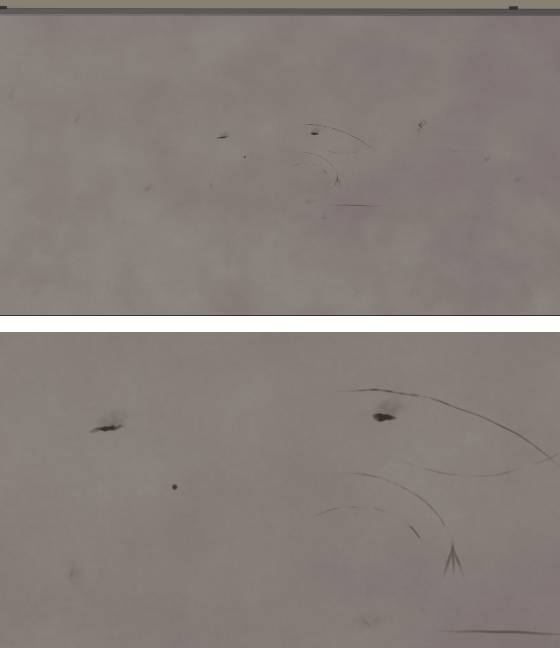
Top, the full canvas; bottom, a detail of the centre.
This texture is drawn by a WebGL 1 fragment shader. Its source:

```glsl
precision highp float;
uniform vec2 u_resolution;

const vec3 BOARD_WARM = vec3(0.542, 0.513, 0.490);
const vec3 BOARD_DIM = vec3(0.502, 0.459, 0.450);
const vec3 WALL = vec3(0.540, 0.498, 0.450);
const vec3 RAIL_LEFT = vec3(0.370, 0.352, 0.350);
const vec3 RAIL_RIGHT = vec3(0.335, 0.318, 0.322);
const vec3 INK = vec3(0.18, 0.15, 0.15);
const vec3 BROWN_INK = vec3(0.32, 0.26, 0.23);

vec2 hash2(vec2 p) {
  vec2 q = vec2(dot(p, vec2(127.1, 311.7)), dot(p, vec2(269.5, 183.3)));
  return fract(sin(q) * 43758.55);
}

float gradientDot(vec2 cell, vec2 corner, vec2 f) {
  return dot(hash2(cell + corner) * 2.0 - 1.0, f - corner);
}

float gradientNoise(vec2 p) {
  vec2 i = floor(p), f = fract(p);
  vec2 u = f * f * f * (f * (f * 6.0 - 15.0) + 10.0);
  vec2 e = vec2(1.0, 0.0);
  return mix(mix(gradientDot(i, e.yy, f), gradientDot(i, e.xy, f), u.x),
             mix(gradientDot(i, e.yx, f), gradientDot(i, e.xx, f), u.x), u.y);
}

float fbm(vec2 p) {
  float sum = 0.0, gain = 0.5;
  for (int i = 0; i < 5; i++) {
    sum += gain * gradientNoise(p);
    p = p * 2.03 + 17.3;
    gain *= 0.55;
  }
  return sum;
}

mat2 rotation(float a) {
  return mat2(cos(a), -sin(a), sin(a), cos(a));
}

float fill(float d, float soft) {
  return 1.0 - smoothstep(-soft, soft, d);
}

// Thin curved stroke, fading towards both ends
float arcStroke(vec2 p, vec2 centre, float radius, float middle, float halfSpan, float soft) {
  vec2 d = rotation(middle) * (p - centre);
  float along = abs(atan(d.y, d.x)) / halfSpan;
  return fill(abs(length(d) - radius) - 0.0006, soft) * (1.0 - smoothstep(0.6, 1.0, along));
}

// Tilted elliptical dab, also used for straight scratches
float dab(vec2 p, vec2 centre, vec2 size, float angle, float soft) {
  vec2 d = rotation(angle) * (p - centre);
  return fill((length(d / size) - 1.0) * min(size.x, size.y), soft);
}

float box(vec2 p, vec2 centre, vec2 size, float soft) {
  vec2 d = abs(p - centre) - size;
  return fill(max(d.x, d.y), soft);
}

vec3 boardSurface(vec2 p, float aspect) {
  float cloud = fbm(p * vec2(3.2, 4.0) + 4.0);
  float patches = fbm(p * 11.0 + 31.0);
  float light = 0.86 - 0.64 * p.x / aspect - 0.28 * (p.y - 0.5) + cloud * 1.2;
  vec3 c = mix(BOARD_DIM, BOARD_WARM, smoothstep(0.0, 1.0, light));
  float lowArea = 1.0 - smoothstep(0.1, 0.55, p.y);
  c += patches * (0.022 + 0.026 * lowArea);
  return c + gradientNoise(p * 75.0) * 0.008 + gradientNoise(p * 170.0) * 0.012;
}

// Faint rubbed spots with a small darker core
vec3 addSmudges(vec3 c, vec2 p, float aspect, float soft) {
  for (int i = 0; i < 9; i++) {
    vec2 h = hash2(vec2(float(i), 3.7));
    vec2 k = hash2(vec2(float(i), 8.1));
    vec2 at = vec2((float(i) + h.x) / 9.0 * aspect, mix(0.08, 0.74, h.y));
    float rough = 0.6 + gradientNoise(p * 120.0);
    c -= 0.04 * dab(p, at, vec2(0.014, 0.007), k.x * 3.0, 0.006) * rough;
    c -= 0.07 * k.y * dab(p, at - 0.003, vec2(0.005, 0.0015), k.y * 3.0, soft);
  }
  return c;
}

// A ragged dark pen touch with a grey rubbed halo above it
vec3 addPenTouch(vec3 c, vec2 p, vec2 at, vec2 size, float angle, float soft) {
  float rough = 0.7 + 0.9 * gradientNoise(p * 110.0);
  vec2 ragged = p + 0.004 * gradientNoise(p * 130.0);
  c -= 0.07 * rough * dab(p, at + vec2(0.005, 0.008), vec2(0.014, 0.009), 0.4, 0.005);
  return mix(c, INK, 0.9 * dab(ragged, at, size, angle, soft));
}

vec3 addScratches(vec3 c, vec2 p, float soft) {
  float broken = smoothstep(-0.35, 0.3, gradientNoise(p * 38.0) + 0.5 * gradientNoise(p * 95.0));
  vec2 q = p + 0.004 * gradientNoise(p * 20.0);
  float sweep = arcStroke(q, vec2(0.975, 0.300), 0.305, 1.25, 0.46, soft);
  c = mix(c, BROWN_INK, 0.85 * (0.25 + 0.75 * broken) * sweep);
  c = mix(c, INK, 0.60 * broken * arcStroke(q, vec2(0.975, 0.300), 0.305, 1.46, 0.14, soft));
  c = mix(c, BROWN_INK, 0.60 * broken * arcStroke(q, vec2(0.960, 0.398), 0.119, 1.05, 0.65, soft));
  c = mix(c, BROWN_INK, 0.36 * broken * arcStroke(q, vec2(0.965, 0.400), 0.083, 1.35, 0.90, soft));
  c = mix(c, INK, 0.55 * arcStroke(q, vec2(0.965, 0.400), 0.083, 0.72, 0.12, soft));
  c = mix(c, BROWN_INK, 0.36 * broken * arcStroke(q, vec2(1.090, 0.700), 0.185, -1.5, 0.55, soft));
  c = mix(c, BROWN_INK, 0.75 * dab(q, vec2(1.125, 0.350), vec2(0.043, 0.0013), -0.03, soft));
  c = mix(c, BROWN_INK, 0.30 * broken * dab(q, vec2(1.445, 0.523), vec2(0.045, 0.0013), -0.05, soft));
  c = addPenTouch(c, p, vec2(0.704, 0.565), vec2(0.013, 0.0020), 0.15, soft);
  c = addPenTouch(c, p, vec2(0.996, 0.577), vec2(0.011, 0.0034), -0.10, soft);
  c = addPenTouch(c, p, vec2(1.331, 0.601), vec2(0.006, 0.0012), -0.80, soft);
  c = mix(c, INK, 0.80 * dab(p, vec2(0.775, 0.503), vec2(0.0026), 0.0, soft));
  // Small splayed tick below the arcs
  for (int i = 0; i < 3; i++) {
    float lean = float(i) - 1.0;
    vec2 at = vec2(1.069 + 0.005 * lean, 0.430 - 0.004 * abs(lean));
    c = mix(c, BROWN_INK, 0.6 * broken * dab(q, at, vec2(0.0014, 0.013), 0.35 * lean, soft));
  }
  return c;
}

// Wall strip, metal rail and its clips along the top edge
vec3 addTopRail(vec3 c, vec2 p, float aspect, float soft) {
  float depth = 1.0 - p.y;
  float top = 0.0250 + 0.0015 * p.x, bottom = 0.0485 + 0.0008 * p.x;
  vec3 rail = mix(RAIL_LEFT, RAIL_RIGHT, smoothstep(0.2, 1.0, p.x / aspect));
  rail -= 0.04 * fill(abs(depth - top - 0.002) - 0.001, soft);
  rail += 0.12 * fill(abs(depth - bottom + 0.003) - 0.001, soft) * (1.0 - 0.7 * p.x / aspect);
  c = mix(c, rail + 0.02 * gradientNoise(p * vec2(12.0, 170.0)), fill(depth - bottom, soft));
  c = mix(c, WALL, fill(depth - top, soft));
  float clips = max(box(p, vec2(0.008, 0.976), vec2(0.014, 0.005), soft),
                    box(p, vec2(1.625, 0.975), vec2(0.014, 0.005), soft));
  return mix(c, INK, 0.85 * clips);
}

void main() {
  vec2 p = gl_FragCoord.xy / u_resolution.y;
  float aspect = u_resolution.x / u_resolution.y, soft = max(0.0014, 0.7 / u_resolution.y);
  vec3 color = addSmudges(boardSurface(p, aspect), p, aspect, soft);
  color = addTopRail(addScratches(color, p, soft), p, aspect, soft);
  gl_FragColor = vec4(color * (1.0 - 0.85 * fill(p.y - 0.0022, soft)), 1.0);
}
```
